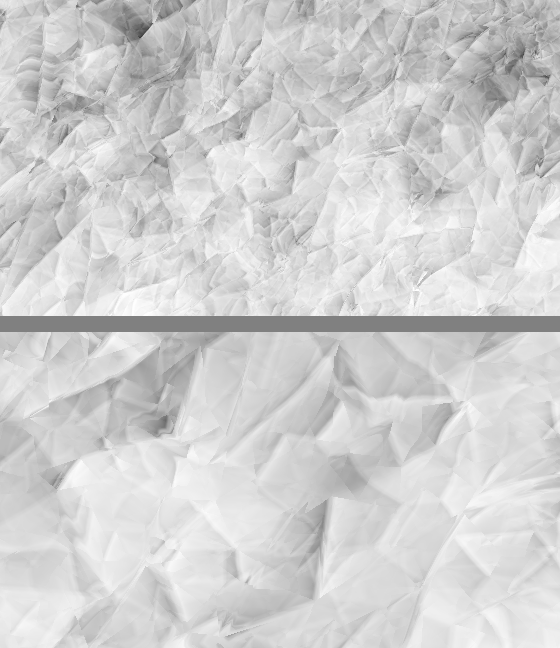
Top: the whole. Bottom: its middle third, enlarged.
A WebGL 1 fragment shader for this texture:

```glsl
precision highp float;
// Crumpled white paper: layered folded facets with soft shading and sharp creases.

uniform vec2 u_resolution;

const vec2 LIGHT_DIRECTION = vec2(-0.86, 0.5);
const vec3 PAPER_WHITE = vec3(1.075);
const float SHADOW_DEPTH = 0.26;
const float SHADOW_CURVE = 0.3;

float hash(vec2 p) {
  return fract(sin(dot(p, vec2(127.1, 311.7))) * 43758.5453);
}

vec2 hash2(vec2 p) {
  return vec2(hash(p), hash(p + 19.7));
}

float noise(vec2 p) {
  vec2 cell = floor(p);
  vec2 f = fract(p);
  f = f * f * (3.0 - 2.0 * f);
  float low = mix(hash(cell), hash(cell + vec2(1.0, 0.0)), f.x);
  float high = mix(hash(cell + vec2(0.0, 1.0)), hash(cell + 1.0), f.x);
  return mix(low, high, f.y);
}

vec2 warp(vec2 p, float frequency, float amount) {
  vec2 q = p * frequency;
  return p + amount * (vec2(noise(q + 3.1), noise(q + 47.3)) - 0.5);
}

mat2 rotation(float angle) {
  float c = cos(angle);
  float s = sin(angle);
  return mat2(c, -s, s, c);
}

// Brightness of one flat facet, sloping gently across its face.
float facetTone(vec2 cell, vec2 fromSite, float seed) {
  vec2 slope = hash2(cell + seed + 5.3) - 0.5;
  return 2.0 * hash(cell + seed) - 1.0 + 1.6 * dot(slope, fromSite);
}

// Voronoi facets stretched along an angle; tilt shades faces, relief shades folds.
float facets(vec2 p, float frequency, float angle, float seed, float tilt, float relief) {
  mat2 turn = rotation(angle);
  vec2 q = turn * p * vec2(0.7, 1.2) * frequency + seed;
  vec2 light = turn * LIGHT_DIRECTION;
  vec2 base = floor(q);

  // Nearest site
  vec2 site = vec2(0.0);
  vec2 owner = base;
  float nearest = 100.0;
  for (int y = -1; y <= 1; y++) {
    for (int x = -1; x <= 1; x++) {
      vec2 cell = base + vec2(float(x), float(y));
      vec2 toSite = cell + hash2(cell) - q;
      float d = dot(toSite, toSite);
      if (d < nearest) {
        nearest = d;
        site = toSite;
        owner = cell;
      }
    }
  }

  // Nearest border and the facet beyond it
  float border = 100.0;
  vec2 across = vec2(1.0, 0.0);
  vec2 otherSite = site;
  vec2 other = owner;
  for (int y = -2; y <= 2; y++) {
    for (int x = -2; x <= 2; x++) {
      vec2 cell = base + vec2(float(x), float(y));
      vec2 toSite = cell + hash2(cell) - q;
      vec2 gap = toSite - site;
      if (dot(gap, gap) > 0.0001) {
        vec2 normal = normalize(gap);
        float d = dot(0.5 * (site + toSite), normal);
        if (d < border) {
          border = d;
          across = normal;
          otherSite = toSite;
          other = cell;
        }
      }
    }
  }

  // Some folds are knife sharp, others bend softly
  vec2 pair = owner + other + seed;
  float fold = hash(pair + 37.0);
  float creaseWidth = 0.015 + 0.0025 * frequency;
  float bend = creaseWidth + 0.25 * fold * fold * fold;
  float tone = facetTone(owner, -site, seed);
  float otherTone = facetTone(other, -otherSite, seed);
  float face = mix(0.5 * (tone + otherTone), tone, smoothstep(0.0, bend, border));

  // Raised or sunken lips beside the fold, and a thin glint along it
  float height = 2.0 * hash(pair + 71.0) - 0.7;
  float lip = 0.8 * exp(-4.0 * border) + 1.1 * exp(-14.0 * border);
  float ridge = height * dot(across, light) * lip * smoothstep(0.0, creaseWidth, border);
  float thin = border / creaseWidth;
  float glint = 0.45 * smoothstep(0.5, 0.9, hash(pair + 93.0)) * exp(-thin * thin);
  return tilt * face + relief * (ridge + glint);
}

// Soft-edged oval for broad shadows.
float patchShade(vec2 p, vec2 center, vec2 radius) {
  return 1.0 - smoothstep(0.5, 1.25, length((p - center) / radius));
}

void main() {
  vec2 p = gl_FragCoord.xy / u_resolution.y;
  vec2 bent = warp(warp(p, 2.3, 0.12), 7.0, 0.035);

  // Broad light: brighter below, with hollows above and to the right
  float shade = 0.35 + 1.4 * (0.5 - p.y);
  shade -= 1.1 * patchShade(bent, vec2(0.46, 0.78), vec2(0.16, 0.3));
  shade -= 1.4 * patchShade(bent, vec2(1.62, 0.76), vec2(0.22, 0.28));
  shade -= 1.1 * patchShade(bent, vec2(1.3, 0.45), vec2(0.09, 0.18));

  // Large planes; each one shifts the smaller folds so creases break at its edges
  float planes = facets(bent, 4.5, 1.0, 2.0, 0.75, 0.7);
  vec2 shifted = bent + planes * vec2(0.022, -0.016);
  float folds = facets(shifted, 8.5, 0.55, 13.0, 0.8, 0.95);
  vec2 rough = warp(shifted, 17.0, 0.016) + folds * vec2(-0.01, 0.012);

  // Small crinkles, denser in some areas
  float crinkle = mix(0.5, 1.15, smoothstep(0.2, 0.75, noise(p * 4.0 + 8.0)));
  shade += planes + folds;
  shade += facets(rough, 14.0, 2.2, 41.0, 0.5, 0.9);
  shade += crinkle * facets(rough, 23.0, 0.9, 29.0, 0.45, 0.85);
  shade += crinkle * facets(rough, 40.0, -0.4, 53.0, 0.2, 0.45);
  shade += 0.15 * (noise(p * 140.0) - 0.5);

  float shadow = SHADOW_DEPTH * exp(-SHADOW_CURVE * clamp(shade, -4.0, 4.0));
  gl_FragColor = vec4(PAPER_WHITE - shadow, 1.0);
}
```
